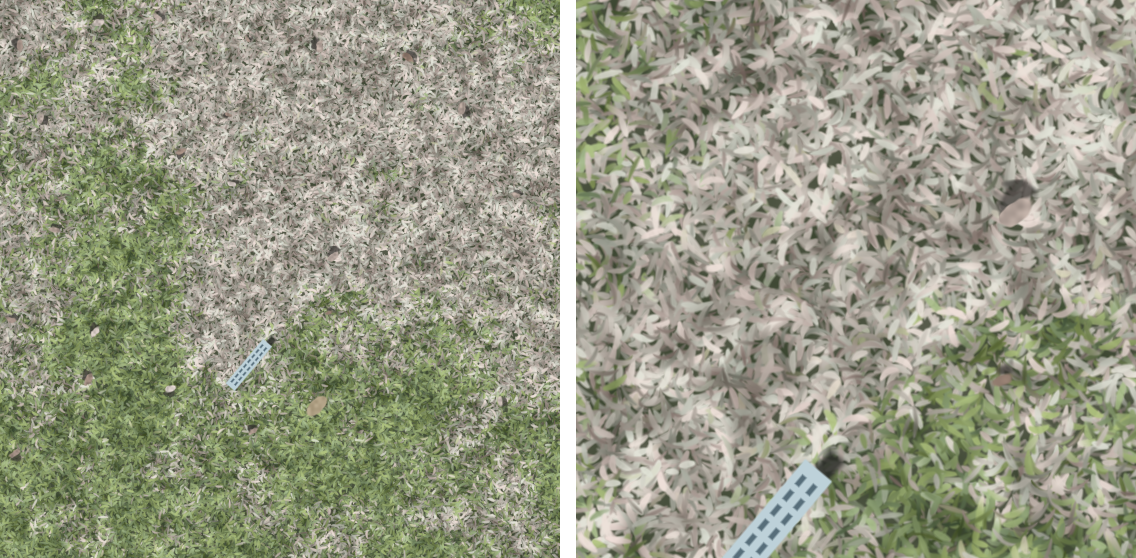
Left: the whole. Right: its middle third, enlarged.
Write a WebGL 2 fragment shader that draws this texture.

```glsl
#version 300 es
precision highp float;
// Sunlit lawn of mixed dry and green blades, with fallen leaves and a small slotted plate.

uniform vec2 u_resolution;
out vec4 fragColor;

float hash(vec2 p) {
  return fract(sin(dot(p, vec2(127.1, 311.7))) * 43758.5453);
}

float noise(vec2 p) {
  vec2 i = floor(p), f = fract(p);
  f = f * f * (3.0 - 2.0 * f);
  return mix(mix(hash(i), hash(i + vec2(1, 0)), f.x),
             mix(hash(i + vec2(0, 1)), hash(i + vec2(1, 1)), f.x), f.y);
}

// Coordinates of p in a frame whose x axis points along angle.
vec2 turn(vec2 p, float angle) {
  float c = cos(angle), s = sin(angle);
  return vec2(c * p.x + s * p.y, c * p.y - s * p.x);
}

float box(vec2 p, vec2 halfSize) {
  vec2 d = abs(p) - halfSize;
  return length(max(d, 0.0)) + min(max(d.x, d.y), 0.0);
}

float cover(float dist, float blur) {
  return 1.0 - smoothstep(-blur, blur, dist);
}

// Overlapping layers of short tapered blades, one per jittered cell.
vec3 grass(vec2 p, float px) {
  float dryness = 0.5 * noise(p * 5.0 + 3.0) + 0.3 * noise(p * 13.0) + 0.2 * noise(p * 32.0);
  dryness = smoothstep(0.2, 0.72, dryness + 0.22 * (p.y - 0.4));
  float clump = 0.6 * noise(p * 48.0 + 17.0) + 0.4 * noise(p * 95.0);
  float flow = 5.0 * noise(p * 9.0 + 40.0);
  vec3 col = mix(vec3(0.2, 0.25, 0.16), vec3(0.36, 0.37, 0.31), clump);

  for (int layer = 0; layer < 8; layer++) {
    float depth = float(layer) / 7.0;
    vec2 q = turn(p, 0.7 * float(layer)) * 86.0 + 19.3 * float(layer);
    vec2 cell = floor(q);
    for (int k = 0; k < 9; k++) {
      vec2 id = cell + vec2(k % 3 - 1, k / 3 - 1);
      vec2 seed = id + 57.0 * float(layer);
      float kind = hash(seed + 0.7), light = hash(seed + 5.3);
      vec2 center = id + vec2(hash(seed), hash(seed + 9.1));
      float angle = flow + 3.2 * (hash(seed + 2.9) - 0.5) - 0.7 * float(layer);
      vec2 b = turn(q - center, angle) / 86.0;
      float halfLength = mix(0.004, 0.0095, hash(seed + 7.7));
      float along = b.x / halfLength;
      b.y += 0.0016 * (kind - 0.5) * along * along;
      float width = mix(0.0011, 0.0023, light) * (1.0 - 0.6 * along * along);
      float mask = cover(abs(b.y) - width, 0.0008 + 0.4 * px)
                 * cover(abs(b.x) - halfLength, 0.0012);

      float tone = clamp(0.65 * light + 0.2 * depth + 0.85 * (clump - 0.5) + 0.1, 0.0, 1.0);
      vec3 straw = mix(vec3(0.37, 0.36, 0.32), vec3(0.9, 0.89, 0.85), tone);
      straw += vec3(0.03, -0.01, 0.0) * (2.0 * kind - 0.6);
      vec3 green = mix(vec3(0.21, 0.27, 0.16), vec3(0.67, 0.75, 0.54), tone);
      green += vec3(0.04, 0.03, -0.07) * (kind - 0.3);
      float dry = smoothstep(-0.12, 0.12, dryness - hash(seed + 3.3));
      col = mix(col, mix(green, straw, dry), 0.92 * mask);
    }
  }
  return col;
}

// Sparse curled leaves, pale or brown, each with a dark hollow beside it.
vec3 leaves(vec3 col, vec2 p, float px) {
  vec2 cell = floor(p * 8.0);
  for (int k = 0; k < 9; k++) {
    vec2 id = cell + vec2(k % 3 - 1, k / 3 - 1);
    float present = step(hash(id + 71.0), 0.3);
    vec2 center = (id + 0.15 + 0.7 * vec2(hash(id + 11.0), hash(id + 23.0))) / 8.0;
    float size = mix(0.005, 0.012, hash(id + 31.0));
    float ragged = 0.005 * (noise(p * 190.0) - 0.5);
    vec2 d = turn(p - center, 6.3 * hash(id + 41.0));
    float leaf = length(d * vec2(1.0, 1.9)) - size + ragged;
    float hollow = length((d - vec2(0.3, 0.6) * size) * vec2(1.0, 1.5)) - size + 2.0 * ragged;
    vec3 tint = mix(vec3(0.52, 0.42, 0.36), vec3(0.85, 0.81, 0.79), hash(id + 53.0));
    tint *= 0.82 + 0.3 * noise(p * 230.0);
    col = mix(col, vec3(0.2, 0.19, 0.18), 0.7 * present * cover(hollow, 0.003));
    col = mix(col, tint, present * cover(leaf, 0.001 + px));
  }
  return col;
}

// Pale plate with two rows of slots, shaded at its upper end.
vec3 plate(vec3 col, vec2 p, float px) {
  vec2 d = turn(p - vec2(0.446, 0.346), 0.87);
  float blur = 0.0005 + 0.6 * px;
  float shade = box(d - vec2(0.057, -0.003), vec2(0.009, 0.006));
  col = mix(col, vec3(0.16, 0.17, 0.15), 0.85 * cover(shade, 0.003));
  col = mix(col, vec3(0.74, 0.82, 0.85), cover(box(d, vec2(0.051, 0.0095)) - 0.001, blur));
  vec2 slot = vec2((fract(d.x / 0.0115) - 0.5) * 0.0115, abs(d.y) - 0.0042);
  float slots = cover(box(slot, vec2(0.0036, 0.0016)), blur) * step(abs(d.x), 0.046);
  return mix(col, vec3(0.34, 0.43, 0.48), slots);
}

void main() {
  float px = 1.0 / min(u_resolution.x, u_resolution.y);
  vec2 p = gl_FragCoord.xy * px;
  vec3 col = leaves(grass(p, px), p, px);
  // One larger tan leaf near the plate
  vec2 d = turn(p - vec2(0.568, 0.273), 0.8);
  float tan_leaf = length(d * vec2(1.0, 1.8)) - 0.024 + 0.004 * noise(p * 120.0);
  col = mix(col, vec3(0.64, 0.58, 0.47) + 0.1 * noise(p * 150.0), cover(tan_leaf, 0.001 + px));
  fragColor = vec4(plate(col, p, px), 1.0);
}
```
